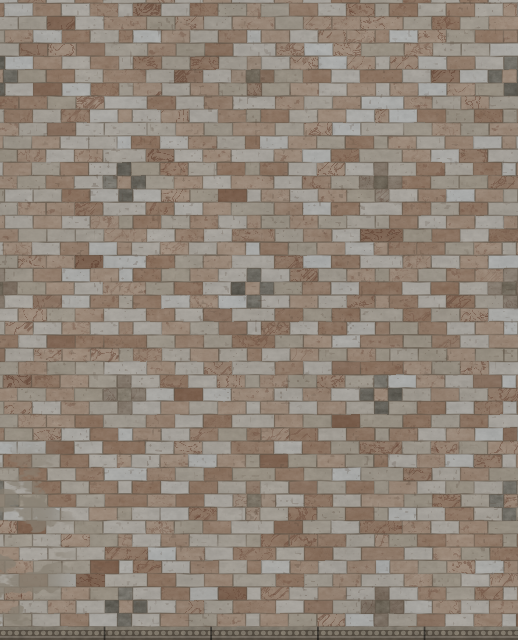
Write a WebGL 2 fragment shader that draws this texture.

```glsl
#version 300 es
precision highp float;
// Stone wall of pale and pink bricks in nested stepped diamonds, with grey crosses and a carved base moulding.
uniform vec2 u_resolution;
out vec4 fragColor;

float hash(vec2 p) {
  vec3 q = fract(p.xyx * vec3(0.1031, 0.1030, 0.0973));
  q += dot(q, q.yzx + 33.33);
  return fract((q.x + q.y) * q.z);
}

float noise(vec2 p) {
  vec2 i = floor(p), f = fract(p);
  f = f * f * (3.0 - 2.0 * f);
  return mix(mix(hash(i), hash(i + vec2(1, 0)), f.x),
             mix(hash(i + vec2(0, 1)), hash(i + vec2(1, 1)), f.x), f.y);
}

float fbm(vec2 p) {
  float sum = 0.0, amp = 0.53;
  for (int i = 0; i < 4; i++) {
    sum += amp * noise(p);
    p = p * 2.1 + 17.3;
    amp *= 0.5;
  }
  return sum;
}

// Diamond ring of a half-brick cell: 0 cross centre, 1 cross arm, even pale, odd pink
float ringAt(float col, float row) {
  vec2 c = abs(mod(vec2(col, row) + vec2(9, 8), vec2(18, 16)) - vec2(9, 8));
  float d = min(c.x + c.y, 17.0 - c.x - c.y);
  return d < 2.0 ? d : floor(d * 0.5) + 1.0;
}

vec3 paleStone(float tone, float grain) {
  vec3 c = mix(vec3(0.585, 0.555, 0.505), vec3(0.65, 0.635, 0.61), smoothstep(0.0, 0.75, tone));
  c = mix(c, vec3(0.67, 0.68, 0.68), smoothstep(0.8, 1.0, tone) * 0.8);
  return c + (grain - 0.5) * 0.09;
}

vec3 pinkStone(float tone, float grain, float vein) {
  vec3 c = mix(vec3(0.535, 0.44, 0.37), vec3(0.605, 0.535, 0.475), smoothstep(0.0, 0.8, tone));
  c += (grain - 0.5) * vec3(0.10, 0.12, 0.13);
  return mix(c, vec3(0.43, 0.31, 0.25), vein);
}

vec3 moulding(vec2 p, float y, float px) {
  vec3 c = mix(vec3(0.33, 0.30, 0.26), vec3(0.50, 0.475, 0.43), smoothstep(0.72, 0.8, y));
  c = mix(c, vec3(0.46, 0.43, 0.39), smoothstep(0.14, 0.2, y) * (1.0 - smoothstep(0.28, 0.34, y)));
  // Row of carved beads
  vec2 bead = vec2(fract(p.x * 96.0) - 0.5, (y - 0.53) * 2.0);
  c = mix(c, vec3(0.49, 0.46, 0.41), 1.0 - smoothstep(0.28, 0.28 + 2.0 * px, length(bead)));
  // Joints between lengths of moulding
  float joint = abs(fract(p.x * 6.0 + 0.52) - 0.5) * 8.0;
  c *= 1.0 - 0.5 * (1.0 - smoothstep(0.03, 0.03 + px, joint));
  return c * (0.88 + 0.24 * fbm(p * 120.0));
}

void main() {
  vec2 p = gl_FragCoord.xy / u_resolution.y;
  float px = 48.24 / u_resolution.y;
  float y = p.y * 48.24;
  float wallY = y + 0.05 * (noise(p * 40.0) - 0.5);
  float row = floor(wallY) - 10.0;
  float x = p.x * 44.9 - 17.28 + 0.16 * (hash(vec2(row + 70.0, 5.0)) - 0.5);
  float col = floor(x), ring = ringAt(col, row);

  // Ends of the brick: neighbouring cells of one ring are joined
  float left = col, right = col + 1.0;
  for (int i = 0; i < 2; i++) {
    if (ringAt(left - 1.0, row) == ring) left -= 1.0;
    if (ringAt(right, row) == ring) right += 1.0;
  }
  vec2 id = vec2(left, row) + 80.0;
  float tone = hash(id), odd = hash(id + 191.0);

  // Grain, streaks and veins differ from brick to brick
  vec2 local = vec2(x, wallY) + id * 7.31;
  float grain = mix(fbm(local * vec2(1.1, 2.8)), fbm(local * 4.0), 0.45);
  float ridge = abs(fbm(local * 1.5 + 2.0 * noise(local)) - 0.5);
  float vein = (1.0 - smoothstep(0.0, 0.06, ridge)) * smoothstep(0.5, 0.95, hash(id + 47.0)) * 0.65;
  vein += smoothstep(0.62, 0.8, fbm(local * 3.0)) * 0.4 * step(0.45, odd);

  bool pale = mod(ring, 2.0) < 0.5;
  if (odd > 0.96) pale = !pale;
  vec3 color = pale ? paleStone(tone, grain) : pinkStone(tone, grain, vein);
  if (!pale && odd < 0.07) color *= vec3(0.88, 0.83, 0.80);

  // Crosses: some dark round a pink centre, others faded round a grey one
  vec2 crossId = floor(vec2(col, row) / vec2(9, 8) + 0.5);
  bool faded = mod(crossId.x + crossId.y, 4.0) < 0.5;
  vec3 slate = mix(vec3(0.36, 0.35, 0.32), vec3(0.48, 0.47, 0.44), tone) + (grain - 0.5) * 0.22;
  if (ring == 1.0) {
    color = faded ? mix(slate, pinkStone(tone, grain, vein), crossId.x == 0.0 ? 0.85 : 0.5) : slate;
  } else if (ring == 0.0) {
    color = faded ? slate + vec3(0.04, 0.02, 0.0) : pinkStone(0.7, grain, vein);
  }

  // Mortar lines, uneven in strength
  float fy = fract(wallY);
  float edge = min(min(x - left, right - x) * 1.074, min(fy, 1.0 - fy));
  float mortar = 1.0 - smoothstep(0.015, 0.02 + max(px, 0.05), edge);
  color = mix(color, vec3(0.37, 0.33, 0.28), mortar * (0.22 + 0.5 * noise(p * 55.0)));

  // Small pits, broad weathering and cement patches low on the left
  color = mix(color, vec3(0.34, 0.28, 0.23), smoothstep(0.80, 0.92, noise(p * 230.0)) * 0.3 * noise(p * 25.0));
  color *= 0.965 + 0.07 * fbm(p * 7.0);
  float patchMask = smoothstep(0.56, 0.62, fbm(p * vec2(19.0, 32.0) + 4.0));
  patchMask *= (1.0 - smoothstep(0.06, 0.14, p.x)) * (1.0 - smoothstep(0.22, 0.34, p.y));
  color = mix(color, vec3(0.53, 0.50, 0.45), patchMask * 0.75);

  color = mix(moulding(p, y, px), color, smoothstep(1.0 - px, 1.0 + px, y));
  fragColor = vec4(color, 1.0);
}
```
